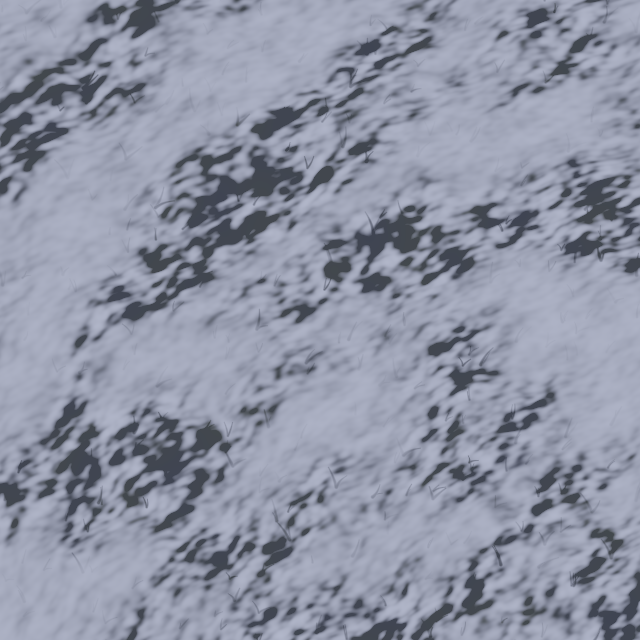
Give the GLSL for this texture, as a WebGL 1 fragment shader.

```glsl
precision highp float;
// Wind-swept snow thinly covering dark grass, streaked up to the right.

uniform vec2 u_resolution;

const float TAU = 6.28318;
const vec3 SNOW = vec3(0.675, 0.695, 0.768);
const vec3 SHADE = vec3(0.46, 0.48, 0.55);
const vec3 SOIL = vec3(0.25, 0.27, 0.32);
const vec3 GRASS_TINT = vec3(0.012, 0.014, -0.022);

float hash(vec2 p) {
  vec3 q = fract(vec3(p.xyx) * 0.1031);
  q += dot(q, q.yzx + 33.33);
  return fract((q.x + q.y) * q.z);
}

vec2 rotate(vec2 p, float angle) {
  float c = cos(angle), s = sin(angle);
  return vec2(c * p.x - s * p.y, s * p.x + c * p.y);
}

float cornerSlope(vec2 cell, vec2 offset) {
  float a = TAU * hash(cell);
  return dot(vec2(cos(a), sin(a)), offset);
}

// Gradient noise, roughly -0.7 to 0.7
float noise(vec2 p) {
  vec2 i = floor(p), f = fract(p);
  vec2 w = f * f * f * (f * (f * 6.0 - 15.0) + 10.0);
  vec2 e = vec2(1.0, 0.0);
  float low = mix(cornerSlope(i, f), cornerSlope(i + e.xy, f - e.xy), w.x);
  float high = mix(cornerSlope(i + e.yx, f - e.yx), cornerSlope(i + e.xx, f - e.xx), w.x);
  return mix(low, high, w.y);
}

// Noise stretched along the wind; turn varies the direction a little
float streaks(vec2 p, vec2 frequency, float turn, float seed) {
  return noise(rotate(p, turn) * frequency + seed);
}

// Tapered, slightly bent blade growing from the origin along +x
float blade(vec2 p, float reach, float width, float bend, float blur) {
  float t = clamp(p.x / reach, 0.0, 1.0);
  float gap = length(p - vec2(t * reach, bend * t * t));
  float radius = width * (1.0 - 0.75 * t);
  return 1.0 - smoothstep(radius - blur, radius + blur, gap);
}

// Sparse blades, up to two in a chosen cell
float grass(vec2 uv, float cells, float density, float blur, float seed) {
  vec2 p = uv * cells;
  vec2 home = floor(p);
  float cover = 0.0;
  for (int y = -1; y <= 1; y++) {
    for (int x = -1; x <= 1; x++) {
      vec2 cell = home + vec2(float(x), float(y));
      vec2 id = cell + seed;
      if (hash(id) > density) continue;
      vec2 root = cell + vec2(hash(id + 11.3), hash(id + 27.1));
      for (int k = 0; k < 2; k++) {
        vec2 key = id + 41.7 + 17.0 * float(k);
        float angle = mix(0.55, 2.1, hash(key));
        float reach = mix(0.25, 0.75, hash(key + 5.9));
        float bend = mix(-0.22, 0.22, hash(key + 9.4));
        float strength = mix(0.35, 1.0, hash(key + 3.2));
        vec2 local = rotate(p - root, -angle);
        cover = max(cover, strength * blade(local, reach, 0.055, bend, blur * cells));
      }
    }
  }
  return cover;
}

vec3 groundColor(float depth, float tint) {
  vec3 color = mix(SNOW, SHADE, min(depth * 2.0, 1.0));
  color = mix(color, SOIL, clamp(depth * 2.0 - 1.0, 0.0, 1.0));
  return color + GRASS_TINT * tint * smoothstep(0.3, 0.9, depth);
}

void main() {
  vec2 uv = gl_FragCoord.xy / min(u_resolution.x, u_resolution.y);
  float pixel = 1.0 / min(u_resolution.x, u_resolution.y);

  // Wind coordinates: x runs downwind, steeper near the bottom
  float windAngle = mix(0.74, 0.46, uv.y);
  vec2 wind = rotate(uv - 0.5, -windAngle);
  wind.y += 0.022 * noise(uv * 5.0 + 3.7) + 0.006 * noise(uv * 19.0 + 8.1);

  // Broad drifts and bare patches
  float patches = streaks(wind, vec2(2.6, 6.0), 0.12, 21.4)
                + 0.65 * streaks(wind, vec2(6.0, 13.0), -0.1, 54.8);
  float bare = smoothstep(-0.25, 0.28, patches);

  // Streaks of snow between the blades, coarse to fine
  float texture = 0.75 * streaks(wind, vec2(13.0, 30.0), 0.1, 7.3)
                + 1.0 * streaks(wind, vec2(25.0, 62.0), -0.12, 33.9)
                + 0.65 * streaks(wind, vec2(52.0, 105.0), 0.2, 71.2);

  // Skewed tone: mostly pale snow with a few deep gaps
  float tone = 2.1 * patches + mix(1.1, 3.5, bare) * texture;
  float depth = 0.22 * exp(tone) - 0.04;
  depth += 0.03 * noise(uv * 95.0 + 15.0) * (0.4 + bare);

  // Protruding blades, fewer on the drifts
  float blur = max(pixel, 0.0016);
  float blades = max(grass(uv, 22.0, 0.15, blur, 4.0), grass(uv, 34.0, 0.14, blur, 90.0));
  depth += 0.6 * blades * mix(0.15, 1.0, bare);

  float tint = noise(uv * 13.0 + 62.0) + 0.35;
  gl_FragColor = vec4(groundColor(clamp(depth, -0.05, 1.0), tint), 1.0);
}
```
